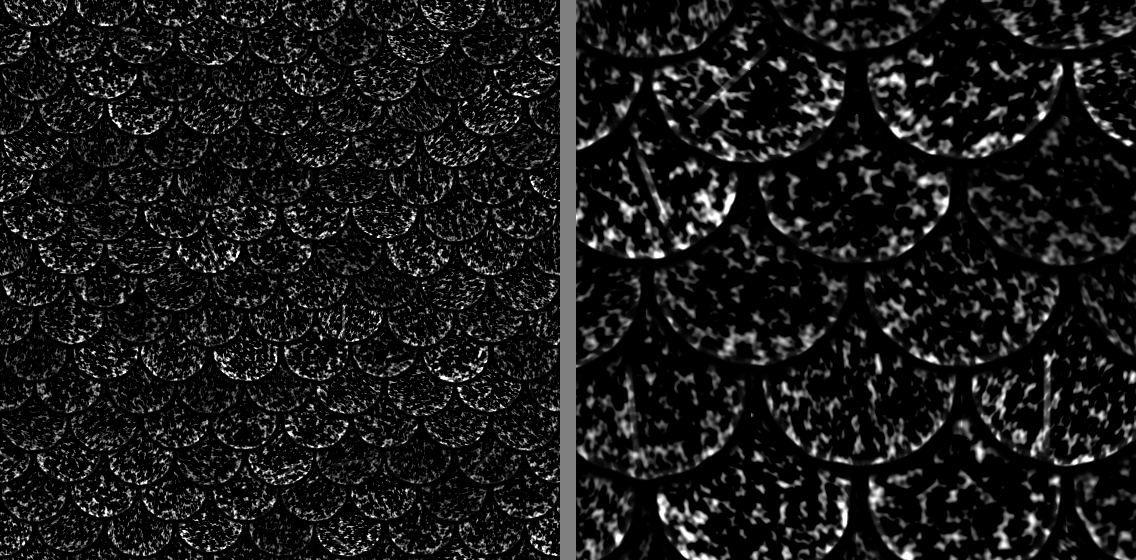
Left, the full canvas; right, a detail of the centre.
This texture map is drawn by a Shadertoy shader. Its source:

```glsl
const float COLUMNS = 8.0;                 // scales across the canvas
const float ROWS = 16.0;                   // overlapping rows up the canvas
const float ROW_PITCH = COLUMNS / ROWS;    // in scale widths
const float FIRST_ROW = 0.05;              // lowest point of row zero
const vec2 SCALE_RADII = vec2(0.495, 0.44);
const vec2 PLACE_JITTER = vec2(0.022, 0.04);
const float TILT_JITTER = 0.16;
const float LIP_WIDTH = 0.03;              // black border outside the rim
const float RIM_WIDTH = 0.045;
const float RIM_GLOW = 0.17;
const float SHADOW_WIDTH = 0.06;           // dark gap cast on lower scales
const float GRAIN_FREQUENCY = 13.0;
const float GRAIN_GAIN = 1.25;
const float GRAIN_CUTOFF = 0.13;
const float SCRATCH_SHARE = 0.12;
const float TAU = 6.2832;

vec2 hash22(vec2 p) {
    vec3 h = fract(p.xyx * vec3(0.1031, 0.1030, 0.0973));
    h += dot(h, h.yzx + 33.33);
    return fract((h.xx + h.yz) * h.zy);
}

mat2 rotation(float angle) {
    float c = cos(angle), s = sin(angle);
    return mat2(c, s, -s, c);
}

float cornerSlope(vec2 cell, vec2 corner, vec2 f) {
    float angle = TAU * hash22(cell + corner).x;
    return dot(vec2(cos(angle), sin(angle)), f - corner);
}

float gradientNoise(vec2 p) {
    vec2 cell = floor(p), f = fract(p);
    vec2 u = f * f * f * (f * (f * 6.0 - 15.0) + 10.0);
    float low = mix(cornerSlope(cell, vec2(0, 0), f), cornerSlope(cell, vec2(1, 0), f), u.x);
    float high = mix(cornerSlope(cell, vec2(0, 1), f), cornerSlope(cell, vec2(1, 1), f), u.x);
    return mix(low, high, u.y);
}

// Half ellipse below the centre, straight sides above it
float scaleDistance(vec2 q) {
    q.y = min(q.y, 0.0);
    float k = length(q / SCALE_RADII);
    float slope = length(q / (SCALE_RADII * SCALE_RADII));
    return k * (k - 1.0) / max(slope, 0.001);
}

// Brightness of one worn scale; inset is the depth inside its rim
float scaleSurface(vec2 q, float inset, vec2 id, float pixel) {
    vec2 look = hash22(id + 17.0);
    vec2 wear = hash22(id + 53.0);
    vec2 offset = 90.0 * hash22(id + 91.0);

    // Grain, slightly stretched in a direction of its own
    vec2 g = rotation(TAU * look.x) * q * vec2(1.0, mix(1.0, 1.6, wear.y));
    float grain = gradientNoise(g * GRAIN_FREQUENCY + offset)
                + 0.65 * gradientNoise(g * GRAIN_FREQUENCY * 2.1 + offset.yx);
    float patches = gradientNoise(q * 4.0 + offset + 31.0);

    // Specks gather near the rim and thin out toward the middle
    float nearRim = 1.0 - smoothstep(0.0, 0.22, inset);
    float strength = mix(0.5, 1.35, look.y);
    float specks = GRAIN_GAIN * max(grain + 0.35 * patches + 0.2 * nearRim - GRAIN_CUTOFF, 0.0);

    // Broken bright rim, strongest along the bottom
    float rim = 1.0 - smoothstep(0.4 * RIM_WIDTH, RIM_WIDTH, inset);
    rim *= mix(1.0, 0.45, smoothstep(-0.2, 0.1, q.y));
    float light = specks + RIM_GLOW * rim * clamp(1.0 + 1.8 * grain, 0.2, 2.0);

    // An occasional straight scratch
    vec2 s = rotation(TAU * wear.y) * (q + vec2(0.0, 0.12));
    float line = 1.0 - smoothstep(0.008, 0.018 + pixel, abs(s.x + 0.3 * (look.x - 0.5)));
    line *= 1.0 - smoothstep(0.12, 0.28, abs(s.y));
    light += 0.35 * line * step(wear.x, SCRATCH_SHARE) * clamp(0.7 + grain, 0.0, 1.0);

    return strength * light * smoothstep(-0.5 * pixel, 0.012 + 0.5 * pixel, inset);
}

void mainImage(out vec4 fragColor, in vec2 fragCoord) {
    vec2 p = COLUMNS * fragCoord / iResolution.y;
    float pixel = COLUMNS / iResolution.y;
    float topRow = floor((p.y - FIRST_ROW) / ROW_PITCH) + 1.0;
    float light = 0.0;

    // Lay the rows from back to front: higher rows cover lower ones
    for (int i = 3; i >= 0; i--) {
        float row = topRow - float(i);
        float shift = 0.5 * mod(row, 2.0);
        float column = floor(p.x - shift + 0.5);
        vec2 id = mod(vec2(column, row), vec2(COLUMNS, ROWS));

        vec2 center = vec2(column + shift, FIRST_ROW + row * ROW_PITCH + SCALE_RADII.y);
        center += PLACE_JITTER * (hash22(id + 7.0) - 0.5) * 2.0;
        float tilt = TILT_JITTER * (hash22(id + 29.0).x - 0.5);
        vec2 q = rotation(tilt) * (p - center);

        float d = scaleDistance(q);
        d += 0.02 * gradientNoise(q * 7.0 + id * 5.3);
        float surface = scaleSurface(q, -d - LIP_WIDTH, id, pixel);
        float cover = 1.0 - smoothstep(-0.5 * pixel, 0.5 * pixel, d);
        light = mix(light * smoothstep(0.0, SHADOW_WIDTH, d), surface, cover);
    }
    fragColor = vec4(vec3(clamp(light, 0.0, 1.0)), 1.0);
}
```
